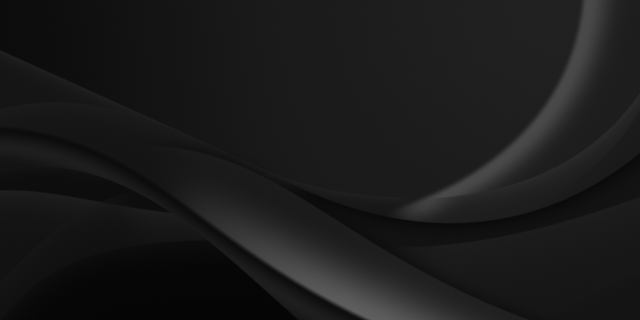
This background is drawn by a Shadertoy shader. Its source:

```glsl
// Dark abstract background of overlapping silky waves with soft highlights.

#define SEGMENTS 24           // line pieces per curve
#define EDGE 0.0035           // softness of the sheet edges
#define ARC_GLOW 0.17         // highlight along the right arc
#define WAVE_GLOW 0.29        // highlight on the central wave
#define ROLL_GLOW 0.05        // highlight on the rolled fold
#define BACK_DARK 0.042       // backdrop, left
#define BACK_LIGHT 0.128      // backdrop, upper right
#define GRAIN 0.004           // dither against banding

float hash(vec2 p) {
    vec3 q = fract(vec3(p.xyx) * 0.1031);
    q += dot(q, q.yzx + 33.33);
    return fract((q.x + q.y) * q.z);
}

vec2 bezier(vec2 a, vec2 b, vec2 c, vec2 d, float t) {
    float s = 1.0 - t;
    return s * s * s * a + 3.0 * s * t * (s * b + t * c) + t * t * t * d;
}

// x: signed distance, positive below or right of the curve; y: position 0..1
vec2 curve(vec2 p, vec2 a, vec2 b, vec2 c, vec2 d) {
    float nearest = 1e9;
    vec2 result = vec2(0.0), from = a;
    for (int i = 1; i <= SEGMENTS; i++) {
        vec2 to = bezier(a, b, c, d, float(i) / float(SEGMENTS));
        vec2 along = to - from, rel = p - from;
        float h = clamp(dot(rel, along) / dot(along, along), 0.0, 1.0);
        vec2 gap = rel - along * h;
        float dist2 = dot(gap, gap);
        if (dist2 < nearest) {
            nearest = dist2;
            vec2 dir = normalize(along);
            result = vec2(dot(gap, vec2(dir.y, -dir.x)),
                          (float(i) - 1.0 + h) / float(SEGMENTS));
        }
        from = to;
    }
    return result;
}

float inside(float d) { return smoothstep(-EDGE, EDGE, d); }

float bell(float x) { return exp(-x * x); }

// Lays a sheet over the shade, with a rim that fades away from its edge
float sheet(float shade, float d, float base, float rim, float width, float alpha) {
    float fill = base + rim * exp(-max(d, 0.0) / width);
    return mix(shade, fill, inside(d) * alpha);
}

void mainImage(out vec4 fragColor, in vec2 fragCoord) {
    vec2 p = fragCoord / iResolution.xy * vec2(2.0, 1.0);

    // Backdrop
    float shade = mix(BACK_DARK, 0.095, smoothstep(-0.1, 1.1, p.x + 0.1 * p.y));
    shade = mix(shade, BACK_LIGHT, bell(length((p - vec2(1.75, 1.0)) * vec2(1.3, 1.4))));

    // Distant sheets, centre and left
    vec2 e = curve(p, vec2(0.807, 0.479), vec2(0.964, 0.406), vec2(1.12, 0.385), vec2(1.302, 0.38));
    shade = sheet(shade, e.x, 0.082, 0.045, 0.022, 1.0 - smoothstep(0.85, 1.0, e.y));
    e = curve(p, vec2(0.0, 0.659), vec2(0.339, 0.74), vec2(0.573, 0.57), vec2(0.859, 0.456));
    shade = sheet(shade, e.x, 0.078, 0.028, 0.05, 1.0 - smoothstep(0.85, 1.0, e.y));

    // Right arc with its bright rolled rim
    e = curve(p, vec2(1.185, 0.339), vec2(1.458, 0.414), vec2(1.784, 0.609), vec2(1.818, 1.013));
    float rim = ARC_GLOW * bell((e.x - 0.025) / mix(0.035, 0.065, e.y));
    shade = mix(shade, 0.115 + rim,
                smoothstep(-0.006, 0.018, e.x) * smoothstep(0.0, 0.2, e.y));

    // Folds under the arc
    e = curve(p, vec2(1.276, 0.378), vec2(1.589, 0.38), vec2(1.849, 0.479), vec2(2.01, 0.724));
    shade = sheet(shade, e.x, 0.108, 0.06, 0.035, smoothstep(0.0, 0.25, e.y));
    e = curve(p, vec2(1.628, 0.313), vec2(1.771, 0.414), vec2(1.927, 0.505), vec2(2.018, 0.688));
    shade = sheet(shade, e.x, 0.095, 0.01, 0.04, 0.8 * smoothstep(0.0, 0.2, e.y));
    e = curve(p, vec2(0.859, 0.451), vec2(1.172, 0.284), vec2(1.615, 0.193), vec2(2.018, 0.536));
    shade = sheet(shade, e.x, 0.075, -0.04, 0.03, smoothstep(0.0, 0.15, e.y));
    e = curve(p, vec2(1.146, 0.229), vec2(1.458, 0.214), vec2(1.719, 0.284), vec2(2.018, 0.391));
    shade = sheet(shade, e.x, 0.083, 0.03, 0.12, smoothstep(0.0, 0.3, e.y));
    e = curve(p, vec2(1.589, -0.01), vec2(1.745, 0.036), vec2(1.875, 0.115), vec2(2.018, 0.172));
    shade = sheet(shade, e.x, 0.072, 0.02, 0.04, 0.7);

    // Central wave, lit towards its lower edge
    vec2 top = curve(p, vec2(0.391, 0.544), vec2(0.859, 0.57), vec2(1.042, 0.219), vec2(1.667, -0.005));
    vec2 low = curve(p, vec2(-0.013, 0.604), vec2(0.469, 0.57), vec2(0.612, 0.245), vec2(1.172, -0.01));
    float glow = WAVE_GLOW * smoothstep(0.35, 1.0, low.y) * bell(low.x / mix(0.08, 0.125, low.y));
    shade *= 1.0 - 0.25 * bell(top.x / 0.025) * smoothstep(0.0, 0.2, top.y) * step(top.x, 0.0);
    shade = sheet(shade, top.x, 0.082 + glow, 0.025, 0.04, smoothstep(0.0, 0.25, top.y));

    // Rolled fold beneath the wave
    float roll = 0.07 + ROLL_GLOW * bell((low.x - 0.06) / 0.035);
    roll -= 0.045 * exp(-max(low.x, 0.0) / 0.025);
    shade = mix(shade, roll, smoothstep(-0.008, 0.012, low.x));

    // Lower left sheets, seen under the roll
    float under = 0.05;
    e = curve(p, vec2(-0.013, 0.404), vec2(0.182, 0.417), vec2(0.365, 0.336), vec2(0.651, 0.328));
    under = sheet(under, e.x, 0.068, 0.05, 0.06, 1.0);
    e = curve(p, vec2(-0.013, 0.102), vec2(0.13, 0.258), vec2(0.26, 0.375), vec2(0.456, 0.411));
    under = sheet(under, e.x, 0.06, 0.035, 0.04, 0.55 * (1.0 - smoothstep(0.75, 1.0, e.y)));
    e = curve(p, vec2(-0.013, -0.021), vec2(0.156, 0.219), vec2(0.391, 0.245), vec2(0.677, 0.25));
    under = sheet(under, e.x, 0.018, 0.035, 0.06, 1.0);
    e = curve(p, vec2(-0.013, 0.469), vec2(0.391, 0.544), vec2(0.651, 0.245), vec2(0.951, -0.016));
    under += 0.03 * exp(-max(e.x, 0.0) / 0.02) * (1.0 - smoothstep(0.1, 0.4, e.y));
    shade = mix(shade, under, inside(e.x));

    shade += GRAIN * (hash(fragCoord) - 0.5);
    fragColor = vec4(vec3(clamp(shade, 0.0, 1.0)), 1.0);
}
```
